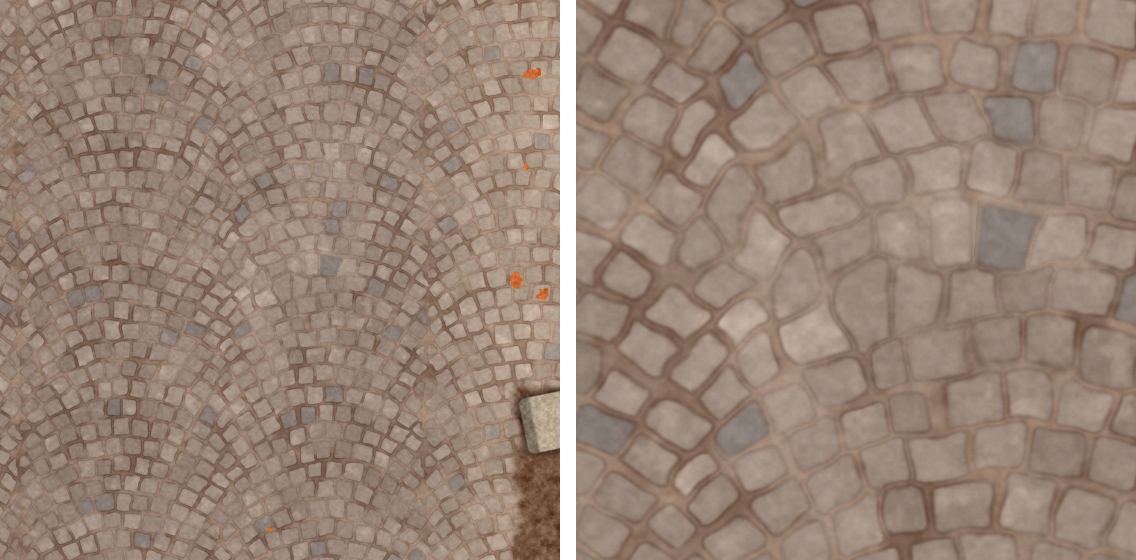
Left, the full canvas; right, a detail of the centre.
Reproduce this texture procedurally as a WebGL 2 fragment shader.

```glsl
#version 300 es
precision highp float;
// Worn cobbles laid in stacked segmental arches: three columns of arcs.
// Each pixel tests nearby stones as rounded boxes; the two nearest give the
// joint, then noise adds grain, dirt and wear, with soil and a kerb at right.
uniform vec2 u_resolution;
out vec4 fragColor;

#define ARCH_WIDTH 0.365
#define ARCH_CROWN_X 0.22
#define ARCH_RADIUS 0.26
#define STONES_PER_ARCH 12.0
#define ROW_PITCH 0.0338
#define JOINT 0.0013
#define CORNER 0.006
#define JITTER 0.16
#define WOBBLE 0.0035
#define GRAIN 0.11

const vec3 STONE = vec3(0.600, 0.535, 0.482);
const vec3 SAND = vec3(0.680, 0.575, 0.495);
const vec3 DIRT = vec3(0.400, 0.290, 0.230);
const vec3 SOIL = vec3(0.450, 0.320, 0.240);
const vec3 KERB = vec3(0.730, 0.655, 0.570);
const vec3 LEAF = vec3(0.790, 0.420, 0.200);

float hash(vec2 p) {
    return fract(sin(dot(p, vec2(127.1, 311.7))) * 43758.5453);
}

float noise(vec2 p) {
    vec2 i = floor(p), f = fract(p);
    f = f * f * (3.0 - 2.0 * f);
    return mix(mix(hash(i), hash(i + vec2(1, 0)), f.x),
               mix(hash(i + vec2(0, 1)), hash(i + 1.0), f.x), f.y);
}

float fbm(vec2 p) {
    float sum = 0.0, amp = 0.5;
    for (int i = 0; i < 4; i++) {
        sum += amp * noise(p);
        p = p * 2.03 + 17.3;
        amp *= 0.5;
    }
    return sum / 0.9375;
}

vec2 noise2(vec2 p) { return vec2(noise(p), noise(p + 53.7)) - 0.5; }

mat2 rotation(float a) { return mat2(cos(a), -sin(a), sin(a), cos(a)); }

float roundBox(vec2 p, vec2 halfSize, float r) {
    vec2 q = abs(p) - halfSize + r;
    return length(max(q, 0.0)) + min(max(q.x, q.y), 0.0) - r;
}

// Tests stones of one arch column; near = (closest, second closest) distance.
void archStones(vec2 p, float column, inout vec2 near, inout vec2 id) {
    float spread = asin(0.5 * ARCH_WIDTH / ARCH_RADIUS);
    float stepAngle = 2.0 * spread / STONES_PER_ARCH;
    p.x -= ARCH_CROWN_X + column * ARCH_WIDTH;
    p.y -= 0.5 * ROW_PITCH * mod(column, 2.0);
    float x = clamp(p.x, -0.5 * ARCH_WIDTH, 0.5 * ARCH_WIDTH);
    float row0 = floor((p.y - sqrt(ARCH_RADIUS * ARCH_RADIUS - x * x)) / ROW_PITCH);
    float slot0 = floor(asin(x / ARCH_RADIUS) / stepAngle);
    for (float r = -1.0; r <= 1.0; r++)
    for (float s = -1.0; s <= 1.0; s++) {
        float row = row0 + r, slot = slot0 + s;
        float a = (slot + 0.5 + 0.5 * mod(row, 2.0)) * stepAngle;
        if (a < -spread - 0.01 || a > spread - 0.01) continue;
        vec2 key = vec2(slot + column * 37.0, row);
        vec3 rnd = vec3(hash(key), hash(key + 71.3), hash(key + 19.9)) - 0.5;
        a += rnd.x * JITTER * stepAngle;
        vec2 centre = ARCH_RADIUS * vec2(sin(a), cos(a));
        centre.y += (row + 0.5 + rnd.y * JITTER) * ROW_PITCH;
        vec2 halfSize = 0.5 * vec2(stepAngle * ARCH_RADIUS, ROW_PITCH * cos(a));
        halfSize = halfSize * (1.0 + JITTER * rnd.zx) - JOINT;
        vec2 local = rotation(-a + rnd.z * 0.22) * (p - centre);
        float d = roundBox(local, halfSize, CORNER);
        if (d < near.x) { near = vec2(d, near.x); id = key; }
        else near.y = min(near.y, d);
    }
}

void main() {
    vec2 uv = gl_FragCoord.xy / u_resolution;
    float aa = 1.0 / u_resolution.y;
    float patchy = exp(-dot(uv - vec2(0.52, 0.51), uv - vec2(0.52, 0.51)) / 0.009);

    // Settled ground and rough stone outlines, strongest in the worn patch
    vec2 p = uv + noise2(uv * 7.0) * 0.014 + noise2(uv * 75.0) * WOBBLE;
    p += noise2(uv * 24.0) * (0.006 + 0.02 * patchy);
    vec2 near = vec2(1.0), id = vec2(0.0);
    float column = floor((p.x - ARCH_CROWN_X) / ARCH_WIDTH + 0.5);
    float side = p.x - ARCH_CROWN_X - column * ARCH_WIDTH < 0.0 ? -1.0 : 1.0;
    archStones(p, column, near, id);
    archStones(p, column + side, near, id);
    float inside = min(-near.x, 0.5 * (near.y - near.x) - JOINT);

    // Stone tone: per-stone tint, rare slate or pale stones, fine grain
    float tone = hash(id + 5.1), grain = fbm(uv * 190.0) - 0.5;
    float mottled = fbm(uv * 38.0), broad = fbm(uv * 5.0 + 3.0);
    vec3 stone = STONE + (tone - 0.5) * 0.085;
    stone = mix(stone, vec3(0.47, 0.45, 0.44), 0.6 * step(0.96, hash(id + 9.4)));
    stone += vec3(0.07, 0.065, 0.06) * smoothstep(0.58, 0.8, mottled);
    stone += 0.018 * smoothstep(0.0, 0.01, inside);

    // Sandy joints with broken dark rims
    float dirt = smoothstep(0.35, 0.7, fbm(uv * 30.0 + 40.0));
    vec3 joint = mix(SAND, DIRT, 0.15 + 0.5 * dirt);
    float cover = smoothstep(-0.0005 - aa, 0.0008 + aa, inside);
    float wear = 1.0 - 0.6 * patchy * smoothstep(0.3, 0.6, broad + 0.15);
    wear *= 0.65 + 0.35 * smoothstep(0.3, 0.6, mottled);
    vec3 color = mix(stone, joint, (1.0 - cover) * wear);
    float rim = exp(-pow((inside - 0.0004) / 0.0015, 2.0));
    color = mix(color, DIRT, rim * wear * (0.25 + 0.5 * dirt));
    color += grain * GRAIN + (broad - 0.5) * 0.12;
    color += vec3(0.075, 0.06, 0.045) * smoothstep(0.68, 1.0, uv.x);

    // Bare soil and kerb end at the lower right
    float soilEdge = max(0.925 - uv.x, uv.y - 0.31) + (fbm(uv * 26.0) - 0.5) * 0.05;
    vec3 soil = SOIL + (fbm(uv * 70.0) - 0.5) * 0.35 + grain * 0.2;
    color = mix(color, soil, smoothstep(0.012, -0.012, soilEdge));
    vec2 k = rotation(0.2) * (uv - vec2(0.987, 0.248));
    float kerb = roundBox(k, vec2(0.053, 0.05), 0.012);
    color *= 1.0 - 0.35 * smoothstep(0.014, 0.0, kerb);
    vec3 kerbTone = KERB * mix(0.66, 1.0, smoothstep(-0.037, -0.03, k.x));
    color = mix(color, kerbTone + grain * 0.25, smoothstep(aa, -aa, kerb));

    // Fallen leaves: position and size
    vec3 leaves[5] = vec3[5](vec3(0.953, 0.867, 0.015), vec3(0.922, 0.5, 0.013),
        vec3(0.97, 0.473, 0.012), vec3(0.94, 0.703, 0.006), vec3(0.482, 0.055, 0.005));
    for (int i = 0; i < 5; i++) {
        vec2 q = rotation(float(i) * 1.7) * (uv - leaves[i].xy) * vec2(1.0, 1.35);
        float d = length(q) - leaves[i].z * (0.5 + noise(uv * 130.0));
        color = mix(color, LEAF + grain * 0.3, smoothstep(aa, -aa, d));
    }
    fragColor = vec4(clamp(color, 0.0, 1.0), 1.0);
}
```
